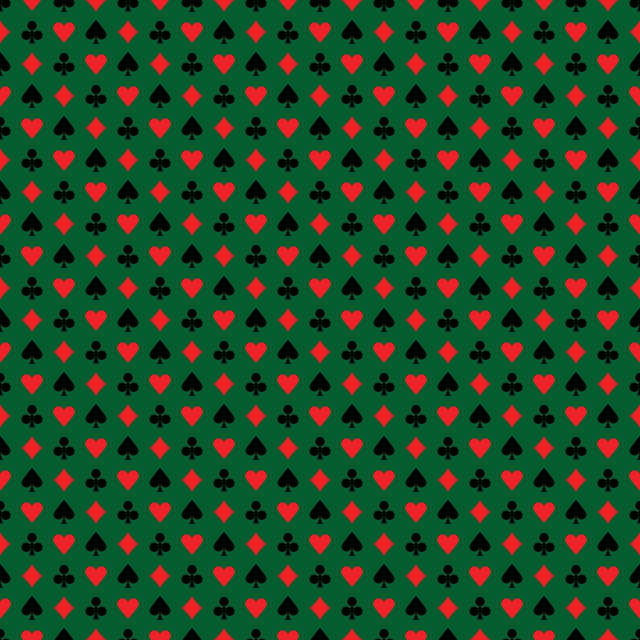
Give the GLSL for this pattern, as a Shadertoy shader.

```glsl
// Card suits in red and black on green felt, stepping diagonally over a 20 by 20 grid.

const float CELLS = 20.0;
const vec3 FELT  = vec3(0.02, 0.36, 0.18);
const vec3 RED   = vec3(0.93, 0.13, 0.15);
const vec3 BLACK = vec3(0.005, 0.012, 0.006);

float circle(vec2 p, vec2 center, float radius) {
    return length(p - center) - radius;
}

// Two round lobes whose sides run in gentle arcs to a tip below.
// The arc touches each lobe at the given angle under the horizontal.
float lobedLeaf(vec2 p, vec2 lobe, float radius, float tipY, float angle) {
    p.x = abs(p.x);
    vec2 outward = vec2(cos(angle), -sin(angle));
    vec2 tipward = vec2(-sin(angle), -cos(angle));
    vec2 toTip = vec2(0.0, tipY) - lobe;
    float offset = 0.5 * (dot(toTip, toTip) - radius * radius)
                 / (radius - dot(toTip, outward));
    float arcRadius = offset + radius;
    float side = sign(arcRadius) * length(p - lobe + offset * outward) - arcRadius;
    float body = max(side, max(-dot(p - lobe, tipward), p.y - lobe.y - 0.06));
    return min(body, circle(p, lobe, radius));
}

// Foot that flares from a thin neck at topY to its full width at baseY.
float stem(vec2 p, float topY, float baseY, float halfWidth) {
    float t = clamp((topY - p.y) / (topY - baseY), 0.0, 1.0);
    float side = abs(p.x) - mix(0.018, halfWidth, t * t);
    return max(side, max(p.y - topY, baseY - p.y));
}

// Rhombus with sides bowed inward along arcs of the given radius.
float diamond(vec2 p, vec2 halfSize, float arcRadius) {
    float halfChord = 0.5 * length(halfSize);
    float reach = sqrt(arcRadius * arcRadius - halfChord * halfChord);
    vec2 center = 0.5 * halfSize + normalize(halfSize.yx) * reach;
    return arcRadius - length(abs(p) - center);
}

float heart(vec2 p) {
    return lobedLeaf(p, vec2(0.165, 0.13), 0.17, -0.33, 0.6);
}

float spade(vec2 p) {
    float leaf = lobedLeaf(vec2(p.x, -p.y), vec2(0.175, 0.085), 0.147, -0.375, 0.6);
    return min(leaf, stem(p, -0.1, -0.375, 0.085));
}

float club(vec2 p) {
    float leaves = min(circle(p, vec2(0.0, 0.2), 0.145),
                       circle(vec2(abs(p.x), p.y), vec2(0.182, -0.1), 0.145));
    float core = circle(p, vec2(0.0, -0.02), 0.06);
    return min(min(leaves, core), stem(p, 0.1, -0.355, 0.088));
}

// Suits in order: diamond, club, heart, spade.
float suitDistance(vec2 p, float suit) {
    if (suit < 0.5) return diamond(p, vec2(0.315, 0.372), 1.6);
    if (suit < 1.5) return club(p);
    if (suit < 2.5) return heart(p);
    return spade(p);
}

void mainImage(out vec4 fragColor, in vec2 fragCoord) {
    // Symbols sit on the grid corners, so the canvas edges cut them in half.
    vec2 grid = fragCoord / iResolution.xy * CELLS;
    vec2 cell = floor(grid + 0.5);
    vec2 local = grid - cell;

    // Each row shifts the order of suits by one.
    float suit = mod(cell.x + cell.y + 1.0, 4.0);
    vec3 ink = mod(suit, 2.0) < 0.5 ? RED : BLACK;

    // Edge softened over about one pixel.
    float soft = 0.6 * CELLS / min(iResolution.x, iResolution.y);
    float coverage = 1.0 - smoothstep(-soft, soft, suitDistance(local, suit));
    fragColor = vec4(mix(FELT, ink, coverage), 1.0);
}
```
